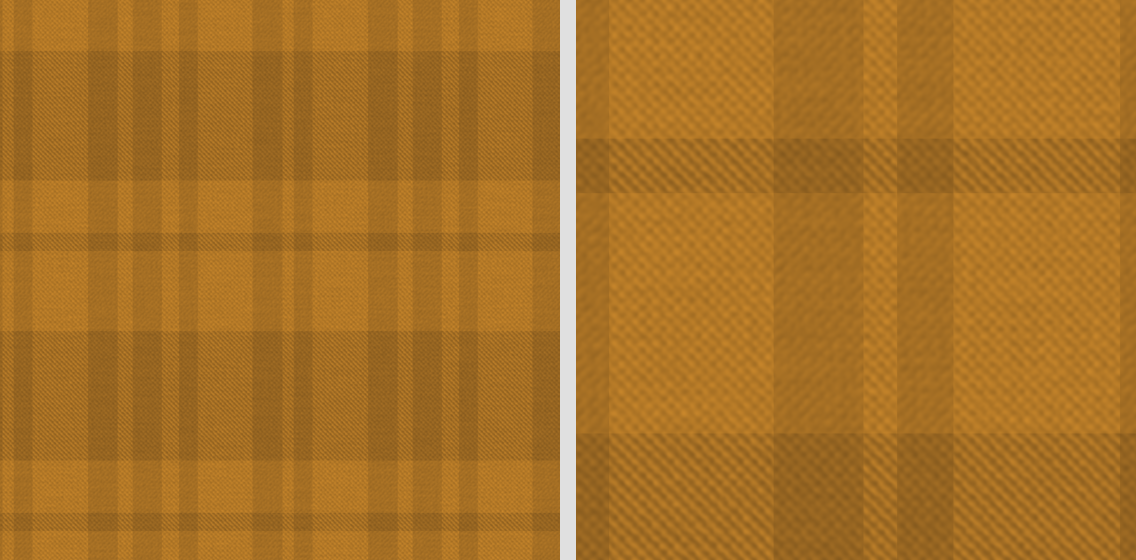
Left: the whole. Right: its middle third, enlarged.
Write a Shadertoy shader that draws this pattern.

```glsl
#define REPEATS 2.0
#define TWILL 120.0
#define TWILL_CONTRAST 0.24
#define RELIEF 0.04
#define CROSS_RELIEF 0.024
#define SLUB 0.035
#define GRAIN 0.07
#define LIGHT_YARN vec3(0.705, 0.473, 0.151)
#define DARK_YARN vec3(0.586, 0.394, 0.130)

const float TAU = 6.2831853;

// Stripe centre and half width, as fractions of one repeat
const vec2 WARP_STRIPES[5] = vec2[5](
    vec2(0.0825, 0.0335), vec2(0.3673, 0.0530), vec2(0.5258, 0.0520),
    vec2(0.6727, 0.0335), vec2(0.9554, 0.0535));
const vec2 WEFT_STRIPES[2] = vec2[2](
    vec2(0.5863, 0.2310), vec2(0.1358, 0.0325));

vec2 gradientAt(vec2 cell, vec2 period) {
    uvec2 q = uvec2(mod(cell, period));
    uint h = q.x * 1597334677u ^ q.y * 3812015801u;
    h = (h ^ (h >> 15)) * 2246822519u;
    h ^= h >> 13;
    float angle = TAU * float(h & 65535u) / 65536.0;
    return vec2(cos(angle), sin(angle));
}

// Gradient noise that wraps after a whole number of cells
float wrappedNoise(vec2 uv, vec2 period) {
    vec2 p = uv * period;
    vec2 i = floor(p), f = p - i;
    vec2 u = f * f * f * (f * (f * 6.0 - 15.0) + 10.0);
    vec2 e = vec2(1.0, 0.0);
    float a = dot(gradientAt(i, period), f);
    float b = dot(gradientAt(i + e.xy, period), f - e.xy);
    float c = dot(gradientAt(i + e.yx, period), f - e.yx);
    float d = dot(gradientAt(i + e.xx, period), f - e.xx);
    return mix(mix(a, b, u.x), mix(c, d, u.x), u.y);
}

// Coverage of one stripe on a circular axis
float stripe(float phase, vec2 shape, float soft) {
    float dist = abs(fract(phase - shape.x + 0.5) - 0.5) - shape.y;
    return 1.0 - smoothstep(-soft, soft, dist);
}

void mainImage(out vec4 fragColor, in vec2 fragCoord) {
    vec2 uv = fragCoord / iResolution.xy;
    vec2 phase = uv * REPEATS;
    vec2 soft = 0.7 * REPEATS / iResolution.xy;

    // Dyed threads in each direction
    float warp = 0.0, weft = 0.0;
    for (int i = 0; i < 5; i++) warp = max(warp, stripe(phase.x, WARP_STRIPES[i], soft.x));
    for (int i = 0; i < 2; i++) weft = max(weft, stripe(phase.y, WEFT_STRIPES[i], soft.y));

    // Diagonal twill decides which thread lies on top
    float grain = wrappedNoise(uv, vec2(220.0));
    float diagonal = TAU * TWILL * (uv.x + uv.y) + 0.8 * grain;
    float twill = sin(diagonal);
    float warpOnTop = 0.5 + TWILL_CONTRAST * twill;
    vec3 color = mix(LIGHT_YARN, DARK_YARN, mix(weft, warp, warpOnTop));

    // Raised warp floats, crossed by the steps between stitches
    float steps = sin(TAU * TWILL * (uv.x - uv.y) + 0.8 * grain);
    float relief = RELIEF * twill + CROSS_RELIEF * steps;

    // Uneven yarn and fine fibre
    float slub = wrappedNoise(uv, vec2(14.0, 190.0))
               + 0.6 * wrappedNoise(uv.yx, vec2(14.0, 190.0));
    color *= 1.0 + relief + SLUB * slub + GRAIN * grain;

    fragColor = vec4(color, 1.0);
}
```
